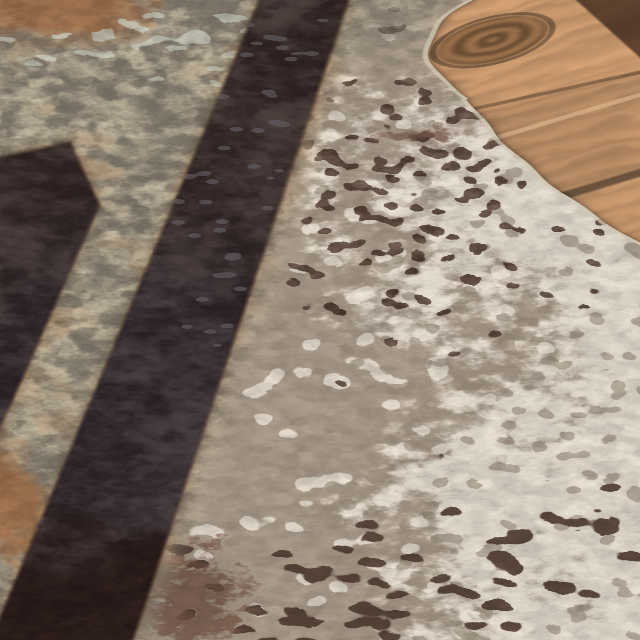
Write a Shadertoy shader that draws this texture.

```glsl
#define TAUPE vec3(.63, .575, .51)
#define CREAM vec3(.83, .80, .75)
#define UMBER vec3(.30, .225, .185)
#define RUST vec3(.59, .41, .27)
#define OAK vec3(.75, .57, .41)
#define SHADE_DARK vec3(.165, .12, .115)
#define SHADE_LIGHT vec3(.30, .25, .24)
#define PENUMBRA .005
#define FLECK_SCALE vec2(31., 62.)
#define PATCH_SCALE vec2(23., 40.)

vec3 hash3(vec2 cell) {
    vec3 q = vec3(dot(cell, vec2(127.1, 311.7)), dot(cell, vec2(269.5, 183.3)), dot(cell, vec2(419.2, 371.9)));
    return fract(sin(q) * 43758.5);
}

// Cellular noise: x = blended cell tone, y = blobs present at the given density
vec2 cells(vec2 p, float density) {
    vec2 base = floor(p), f = p - base;
    float tone = 0., weight = 0., blobs = 0.;
    for (int j = -1; j <= 1; j++)
    for (int i = -1; i <= 1; i++) {
        vec2 g = vec2(i, j);
        vec3 h = hash3(base + g);
        vec2 d = g + h.xy - f;
        float w = exp(-6. * dot(d, d));
        tone += w * h.z;
        weight += w;
        blobs += w * (1. - smoothstep(density - .04, density + .04, h.z));
    }
    return vec2(tone / weight, blobs);
}

float mottle(vec2 p) {
    float sum = 0., amp = .5;
    for (int i = 0; i < 4; i++) {
        sum += amp * cells(p, 0.).x;
        p = mat2(1.9, .3, -.3, 2.1) * p + 7.3;
        amp *= .55;
    }
    return sum / 1.01;
}

float flecks(vec2 p, float density) {
    return smoothstep(.43, .62, cells(p, density).y);
}

float glow(vec2 p, vec2 center, vec2 radius) {
    vec2 d = (p - center) / radius;
    return exp(-dot(d, d));
}

float line(float d, float width) {
    return 1. - smoothstep(width * .4, width, abs(d));
}

// Left border of the wooden floor as a function of height
float floorEdge(float y) {
    float t = .84 - y, bay = y - .922;
    float x = y < .845 ? .735 + .7 * t + 2.3 * t * t : .671 + 11. * bay * bay;
    return x + .003 * sin(y * 95.);
}

vec3 hide(vec2 p) {
    float coarse = mottle(p * vec2(9., 13.));
    float fine = mottle(p * vec2(38., 75.) + 20.);
    vec2 q = p + .011 * vec2(coarse - .5, fine - .5) + .002 * sin(p.yx * vec2(140., 95.));
    float right = smoothstep(-.02, .05, p.x - .208 - .337 * p.y);

    // Weathered grey and rust on the left
    vec3 aged = mix(vec3(.49, .46, .41), vec3(.71, .67, .58), smoothstep(.3, .7, .55 * coarse + .45 * fine));
    float rust = glow(p, vec2(.08, 1.), vec2(.24, .11)) + glow(p, vec2(0., .22), vec2(.1, .13));
    aged = mix(aged, RUST, smoothstep(.45, .85, rust + .8 * (coarse - .5)) * .9);
    aged = mix(aged, RUST, .3 * smoothstep(.5, .7, coarse));
    float chalk = glow(p, vec2(.27, .94), vec2(.2, .045));
    aged = mix(aged, vec3(.75, .76, .71), .75 * flecks(q * vec2(20., 75.), .65 * chalk));

    // Pale ground spreading to the right
    float pale = 1.05 * (p.x - .75) + .22 * glow(p, vec2(.62, .7), vec2(.2, .2))
        + .16 * glow(p, vec2(.72, .22), vec2(.18, .1)) - .2 * glow(p, vec2(.72, 1.), vec2(.25, .12));
    vec3 fur = mix(TAUPE, CREAM, smoothstep(.38, .62, pale + .6 * coarse + .4 * fine));
    float patches = .38 * glow(p, vec2(.6, .32), vec2(.24, .19)) + .3 * glow(p, vec2(.65, .65), vec2(.25, .2))
        + .25 * glow(p, vec2(.45, .08), vec2(.3, .1));
    fur = mix(fur, CREAM + .02, .9 * flecks(q * PATCH_SCALE, patches));
    fur = mix(fur, TAUPE * .93, .7 * flecks(q * PATCH_SCALE * 1.2 + 31., .28 * smoothstep(.4, .7, p.x)));

    // Dark flecks, larger toward the bottom
    float upper = .62 * glow(p, vec2(.61, .72), vec2(.17, .19)) + .4 * glow(p, vec2(.92, .63), vec2(.08, .035))
        + .35 * glow(p, vec2(.77, .76), vec2(.05, .08)) + .12 * glow(p, vec2(.62, .52), vec2(.25, .12));
    fur = mix(fur, UMBER + .18 * (fine - .35), .92 * flecks(q * FLECK_SCALE + 9., upper));
    float lower = .55 * glow(p, vec2(.56, .07), vec2(.28, .1)) + .5 * glow(p, vec2(.93, .2), vec2(.07, .04))
        + .5 * glow(p, vec2(.79, .12), vec2(.07, .05));
    fur = mix(fur, UMBER, .92 * flecks(q * FLECK_SCALE * vec2(.62, .8) + 53., lower));
    float brown = glow(p, vec2(.29, .07), vec2(.12, .1)) + .65 * glow(p, vec2(.65, .79), vec2(.1, .025));
    fur = mix(fur, vec3(.4, .29, .24), .8 * smoothstep(.5, .8, brown + fine - .5));
    fur = mix(fur, aged, .7 * glow(p, vec2(.58, 1.), vec2(.15, .09)));
    return mix(aged, fur, right) * (.86 + .28 * fine);
}

vec3 wood(vec2 p) {
    float along = p.y - .3 * p.x;
    float wave = mottle(vec2(p.x * 7., along * 22.));
    float grain = sin(along * 240. + wave * 13.) * .5 + .5;
    vec3 col = OAK * (.85 + .1 * grain + .22 * wave);
    col *= 1. + .08 * smoothstep(.603, .607, along) - .06 * smoothstep(.425, .431, along);
    // Knot
    vec2 k = mat2(.97, -.24, .24, .97) * (p - vec2(.77, .937));
    float ring = length(k / vec2(.096, .036));
    vec3 knot = vec3(.53, .38, .25) * (.88 + .2 * sin(ring * 16. + wave * 5.));
    col = mix(col, knot, .85 * (1. - smoothstep(.82, 1.02, ring)));
    col *= 1. - .35 * line(ring - 1., .07);
    // Plank seams and the dark board
    col = mix(col, vec3(.86, .71, .55), .7 * line(along - .552, .005));
    col *= 1. - .3 * line(along - .607 + .08 * (p.x - .75), .004);
    col = mix(col, vec3(.36, .28, .21), .85 * line(along - .43, .009));
    float board = smoothstep(-.004, .004, p.y - 1. + .9 * (p.x - .9));
    return mix(col, vec3(.36, .25, .18) * (.8 + .4 * wave), board);
}

void mainImage(out vec4 fragColor, in vec2 fragCoord) {
    vec2 p = fragCoord / iResolution.xy;
    vec3 col = hide(p);

    // Cast shadows: a diagonal bar and a cut-off block
    float bar = max(-.015 + .42 * p.y - p.x, p.x - .208 - .337 * p.y) * .93;
    float block = max(p.y - .755 - .21 * p.x,
        max(p.x - .11 - .47 * (.778 - p.y), p.x - .156 - .446 * (p.y - .68)) * .91);
    float shadow = min(bar, block);
    float cloud = mottle(p * vec2(13., 22.) + 4.);
    float fiber = mottle(p * vec2(45., 100.));
    vec3 shade = mix(SHADE_DARK, SHADE_LIGHT, smoothstep(.2, .8, .6 * cloud + .4 * fiber));
    shade += vec3(-.015, -.005, .02) * glow(p, vec2(.2, .38), vec2(.3, .25));
    float streak = glow(p, vec2(.45, .94), vec2(.15, .025)) + .45 * glow(p, vec2(.36, .7), vec2(.1, .18));
    shade = mix(shade, vec3(.38, .36, .38), .65 * flecks(p * vec2(32., 90.), .5 * streak));
    float base = 1. - smoothstep(.11, .19, p.y + .12 * (cloud - .5));
    shade = mix(shade, vec3(.15, .095, .085) * (.75 + .5 * fiber), .8 * base);
    col *= mix(vec3(1.), vec3(.83, .75, .67), exp(-max(shadow, 0.) / .007));
    col = mix(shade, col, smoothstep(-PENUMBRA, PENUMBRA, shadow));

    // Floor beyond the pale cut edge
    float rim = (p.x - floorEdge(p.y)) * .75;
    col = mix(col, vec3(.82, .77, .69), .75 * line(rim + .003, .005));
    vec3 planks = wood(p) * (1. - .35 * exp(-max(rim, 0.) / .005));
    col = mix(col, planks, smoothstep(-.0015, .0015, rim));
    fragColor = vec4(clamp(col, 0., 1.), 1.);
}
```
